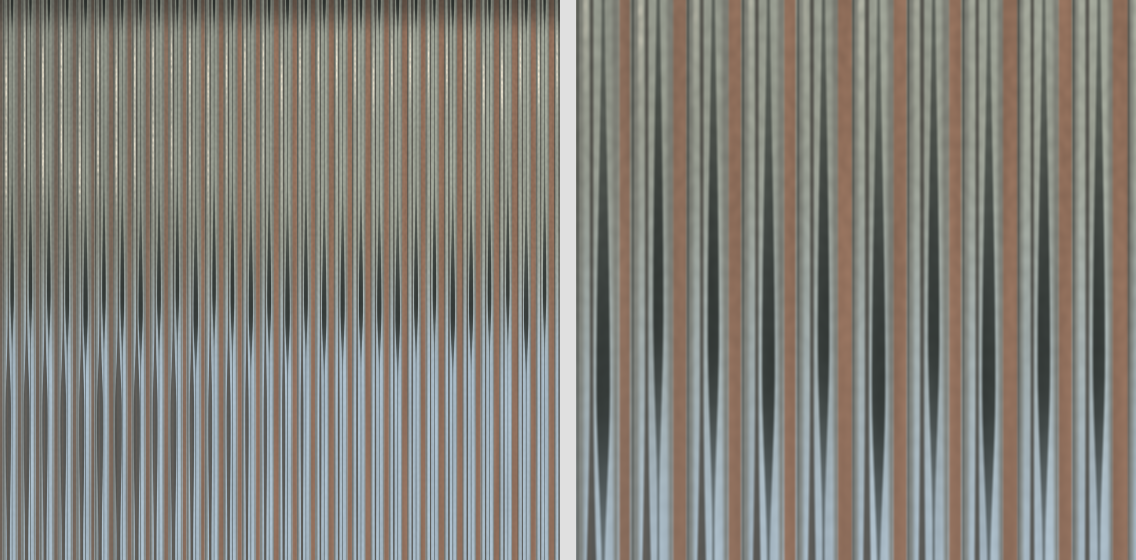
Left, the full canvas; right, a detail of the centre.
Reproduce this texture procedurally as a Shadertoy shader.

```glsl
// Reeded metal sheet: narrow vertical ribs reflecting sky, stone and brick.

const float RIBS = 30.5;         // repeats across the canvas
const float PHASE = 0.05;        // rib offset, in ribs
const float HORIZON = 0.39;      // height where the sky reflection begins
const float EDGE = 0.035;        // softness of band edges, in ribs
const float WEAR = 0.30;         // width variation from rib to rib
const float STREAKS = 0.09;      // strength of long vertical streaks
const float GRAIN = 0.07;        // strength of fine surface mottling

const vec3 SKY = vec3(0.66, 0.73, 0.78);
const vec3 STONE = vec3(0.62, 0.64, 0.59);
const vec3 STEEL = vec3(0.45, 0.45, 0.42);
const vec3 BRICK = vec3(0.56, 0.42, 0.34);
const vec3 TAUPE = vec3(0.43, 0.38, 0.34);
const vec3 SHADOW = vec3(0.29, 0.28, 0.26);
const vec3 INK = vec3(0.16, 0.18, 0.17);
const vec3 GLINT = vec3(0.94, 0.90, 0.82);

float hash(vec2 p) {
    p = fract(p * vec2(0.1031, 0.1030));
    p += dot(p, p.yx + 33.33);
    return fract((p.x + p.y) * p.x * 7.13);
}

vec2 gradientAt(vec2 cell) {
    float angle = 6.2832 * hash(cell + 17.0);
    return vec2(cos(angle), sin(angle));
}

float gradientNoise(vec2 p) {
    vec2 i = floor(p), f = p - i;
    vec2 w = f * f * f * (f * (f * 6.0 - 15.0) + 10.0);
    vec2 e = vec2(1.0, 0.0);
    float low = mix(dot(gradientAt(i), f), dot(gradientAt(i + e), f - e), w.x);
    float high = mix(dot(gradientAt(i + e.yx), f - e.yx),
                     dot(gradientAt(i + 1.0), f - 1.0), w.x);
    return mix(low, high, w.y);
}

// Random value of the rib whose band at this centre is nearest.
float ribRandom(float u, float centre) {
    return hash(vec2(floor(u - centre + 0.5) + 5.0, centre * 91.0 + 3.0));
}

// Coverage of a vertical band repeated once per rib.
float band(float u, float centre, float halfWidth, float soft) {
    float d = abs(fract(u - centre + 0.5) - 0.5);
    float w = halfWidth * (1.0 + WEAR * (ribRandom(u, centre) - 0.5));
    return 1.0 - smoothstep(w - soft, w + soft, d);
}

// Smooth bump along the height.
float bump(float y, float centre, float radius) {
    float t = (y - centre) / radius;
    return exp(-t * t);
}

void mainImage(out vec4 fragColor, in vec2 fragCoord) {
    vec2 uv = fragCoord / iResolution.xy;
    float y = uv.y;
    float u = uv.x * RIBS - PHASE;
    float soft = max(EDGE, 0.6 * RIBS / iResolution.x);

    float left = 1.0 - smoothstep(0.15, 0.75, uv.x);
    float upper = smoothstep(HORIZON - 0.08, HORIZON + 0.22, y);
    float lower = 1.0 - smoothstep(HORIZON - 0.12, HORIZON + 0.06, y);
    float top = smoothstep(0.93, 1.0, y);

    // Reflected sky below, stone above
    vec3 col = mix(SKY, STONE, upper);
    col *= 1.0 - 0.10 * left * upper;

    // Soft steel flanks on both sides of the brick stripe
    col = mix(col, STEEL, 0.75 * band(u, 0.84, 0.04 + 0.03 * upper, soft * 1.5));
    col = mix(col, STEEL, 0.70 * band(u, 0.18, 0.05 + 0.04 * left, soft * 1.5));

    // Brick stripe, wider and warmer to the right
    vec3 brick = mix(TAUPE, BRICK, smoothstep(0.0, 0.5, uv.x));
    brick = mix(brick, SHADOW, 0.45 * top);
    col = mix(col, brick, 0.95 * band(u, 0.0, mix(0.08, 0.15, uv.x), soft));
    col = mix(col, INK, 0.55 * band(u, 0.15, 0.018, soft) * (0.6 + 0.4 * upper));

    // Dark fold, swelling in the lower left
    float swell = 0.72 + 0.28 * cos(14.0 * (y - 0.24));
    float fold = 0.035 + 0.13 * left * lower * swell + 0.03 * top;
    float foldCentre = 0.40;
    col = mix(col, SHADOW, 0.85 * band(u, foldCentre, fold, soft));
    col = mix(col, TAUPE, 0.6 * left * lower * band(u, foldCentre - 0.03, 0.03, soft));

    // Ink spike tapering to a thin line at the horizon
    float ys = y + 0.05 * (ribRandom(u, 0.61) - 0.5);
    float spike = smoothstep(HORIZON - 0.05, HORIZON + 0.07, ys)
                * (1.0 - smoothstep(HORIZON + 0.07, HORIZON + 0.32, ys));
    float line = 0.022 + 0.085 * spike + 0.05 * top;
    float depth = 0.50 + 0.40 * max(spike, top);
    col = mix(col, INK, depth * band(u, 0.61, line, soft));

    // Warm glints: a high row, and a lower one on the left
    float yg = y + 0.05 * (ribRandom(u, 0.29) - 0.5);
    float glow = bump(yg, 0.87, 0.06) + left * bump(yg, 0.72, 0.08);
    float sparkle = 0.75 + 0.6 * gradientNoise(vec2(u * 3.0, y * 130.0));
    col = mix(col, GLINT, clamp(glow * sparkle, 0.0, 0.85) * band(u, 0.29, 0.045, soft));

    // Vertical streaks, fine mottling and a dim upper rim
    float streak = gradientNoise(vec2(u * 5.0, y * 5.0));
    float mottle = gradientNoise(uv * vec2(190.0, 130.0));
    col *= 1.0 + STREAKS * streak + GRAIN * mottle * (0.4 + 0.6 * upper);
    col *= 1.0 - 0.18 * top;

    fragColor = vec4(clamp(col, 0.0, 1.0), 1.0);
}
```
